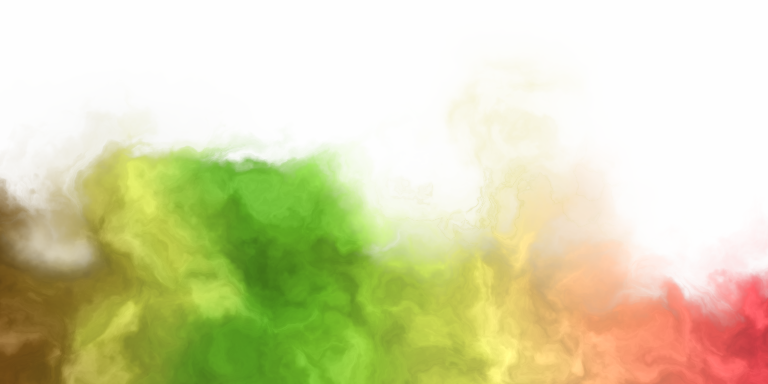
Write a WebGL 2 fragment shader that draws this background.

```glsl
#version 300 es
precision highp float;
// Billowing coloured smoke along the lower edge of a white backdrop.
uniform vec2 u_resolution;
out vec4 outColor;

const vec3 WHITE = vec3(0.995);
const vec3 CREAM = vec3(0.91, 0.88, 0.58);
const vec3 PEACH = vec3(0.94, 0.76, 0.56);
const vec3 LIME = vec3(0.76, 0.80, 0.27);
const vec3 GREEN = vec3(0.34, 0.64, 0.12);
const vec3 BROWN = vec3(0.40, 0.29, 0.10);

// Evenly spaced columns from left to right: hue, smoke top and edge softness.
const vec3 HUES[13] = vec3[](
  vec3(.46, .31, .09), vec3(.50, .41, .12), vec3(.62, .61, .19), vec3(.60, .72, .21),
  vec3(.38, .67, .14), vec3(.43, .70, .14), vec3(.61, .79, .22), vec3(.82, .85, .33),
  vec3(.89, .82, .42), vec3(.93, .72, .45), vec3(.93, .56, .40), vec3(.92, .40, .35),
  vec3(.88, .27, .30));
const float TOPS[13] = float[](
  .54, .48, .54, .56, .58, .53, .41, .40, .43, .37, .23, .22, .32);
const float SOFTNESS[13] = float[](
  .05, .09, .07, .06, .05, .06, .10, .14, .16, .17, .08, .08, .07);

float hash(vec2 p) {
  vec3 q = fract(vec3(p.xyx) * 0.1031);
  q += dot(q, q.yzx + 33.33);
  return fract((q.x + q.y) * q.z);
}

float noise(vec2 p) {
  vec2 i = floor(p), f = fract(p);
  f = f * f * (3.0 - 2.0 * f);
  return mix(mix(hash(i), hash(i + vec2(1, 0)), f.x),
             mix(hash(i + vec2(0, 1)), hash(i + vec2(1, 1)), f.x), f.y);
}

// Fractal noise centred on zero.
float fbm(vec2 p) {
  float sum = 0.0, amp = 0.5;
  for (int i = 0; i < 6; i++) {
    sum += amp * (noise(p) - 0.5);
    p = mat2(1.6, 1.2, -1.2, 1.6) * p + 3.7;
    amp *= 0.5;
  }
  return sum;
}

// Soft elliptical puff: one at its centre, fading outwards.
float puff(vec2 p, vec2 centre, vec2 radius) {
  vec2 d = (p - centre) / radius;
  return exp(-dot(d, d));
}

// Soft stroke between two points.
float streak(vec2 p, vec2 a, vec2 b, float width) {
  vec2 ab = b - a;
  float t = clamp(dot(p - a, ab) / dot(ab, ab), 0.0, 1.0);
  float d = length(p - a - ab * t) / width;
  return exp(-d * d);
}

// Faint curled rim of a rolling puff.
float rim(vec2 p, vec2 centre, float radius, float width) {
  float d = (length(p - centre) - radius) / width;
  return exp(-d * d);
}

void main() {
  vec2 p = gl_FragCoord.xy / u_resolution.y;
  p.x *= 2.0 * u_resolution.y / u_resolution.x;

  // Folded coordinates give the smoke its curls.
  vec2 fold = vec2(fbm(p * 4.0), fbm(p * 4.0 + 17.3));
  vec2 w = p + 0.22 * fold + 0.05 * vec2(fbm(p * 13.0 + 5.0), fbm(p * 13.0 + 41.0));
  float billow = fbm(w * 5.5 + 1.5 * fold + 9.0);
  float detail = fbm(w * 12.0 + 3.0 * fold + 23.0);

  // Blend neighbouring columns.
  float column = clamp(w.x * 6.0, 0.0, 11.999);
  int k = int(column);
  float t = fract(column);
  vec3 hue = mix(HUES[k], HUES[k + 1], t);
  float top = mix(TOPS[k], TOPS[k + 1], t);
  float soft = mix(SOFTNESS[k], SOFTNESS[k + 1], t);

  // Local masses of colour inside the cloud.
  hue = mix(hue, BROWN, 0.6 * puff(w, vec2(0.03, 0.47), vec2(0.13, 0.12)));
  hue = mix(hue, LIME, 0.75 * streak(w, vec2(0.40, 0.53), vec2(0.48, 0.33), 0.055));
  hue = mix(hue, LIME, 0.65 * streak(w, vec2(0.25, 0.15), vec2(0.59, 0.21), 0.06));
  hue = mix(hue, GREEN, 0.65 * streak(w, vec2(0.56, 0.56), vec2(0.86, 0.42), 0.075));
  hue = mix(hue, GREEN, 0.7 * streak(w, vec2(0.54, 0.04), vec2(0.74, 0.22), 0.09));
  hue *= 1.0 + 0.55 * billow + 0.45 * detail;
  hue = mix(hue, WHITE, clamp(0.5 * billow + 0.3 * detail, 0.0, 0.22));

  // Main body, with a thinner veil over its edge.
  float depth = top - w.y + 0.24 * billow + 0.10 * detail;
  float body = smoothstep(-soft, soft * 1.15, depth);
  float veil = 0.20 * smoothstep(-soft * 2.2, soft, depth + 0.16 * detail);
  float density = max(body, veil);
  density *= 1.0 - 0.62 * puff(w, vec2(0.17, 0.41), vec2(0.07, 0.08));

  // Pale column rising on the right, its curls and the haze beside it.
  float plume = 0.36 * streak(w, vec2(1.37, 0.72), vec2(1.36, 0.42), 0.10);
  plume += 0.14 * puff(w, vec2(1.25, 0.66), vec2(0.075));
  plume += 0.14 * rim(w, vec2(1.25, 0.66), 0.065, 0.016);
  plume += 0.09 * rim(w, vec2(1.34, 0.74), 0.085, 0.018);
  plume *= clamp(1.0 + 1.8 * billow + 1.5 * detail, 0.3, 1.6);
  float peachHaze = 0.30 * streak(w, vec2(1.48, 0.44), vec2(1.62, 0.26), 0.09);
  float greyHaze = 0.07 * puff(w, vec2(0.34, 0.62), vec2(0.20, 0.10));

  // Thin filaments drifting above the yellow smoke.
  float thread = exp(-abs(fbm(w * 6.0 + 3.0 * fold + 60.0)) * 45.0);
  float threads = 0.24 * thread * puff(p, vec2(1.28, 0.45), vec2(0.24, 0.13));

  vec3 color = mix(WHITE, vec3(0.62, 0.64, 0.56), greyHaze);
  color = mix(color, CREAM, clamp(plume, 0.0, 0.6));
  color = mix(color, PEACH, peachHaze);
  color = mix(color, hue, density);
  color = mix(color, vec3(0.80, 0.77, 0.33), threads);
  outColor = vec4(clamp(color, 0.0, 1.0), 1.0);
}
```
